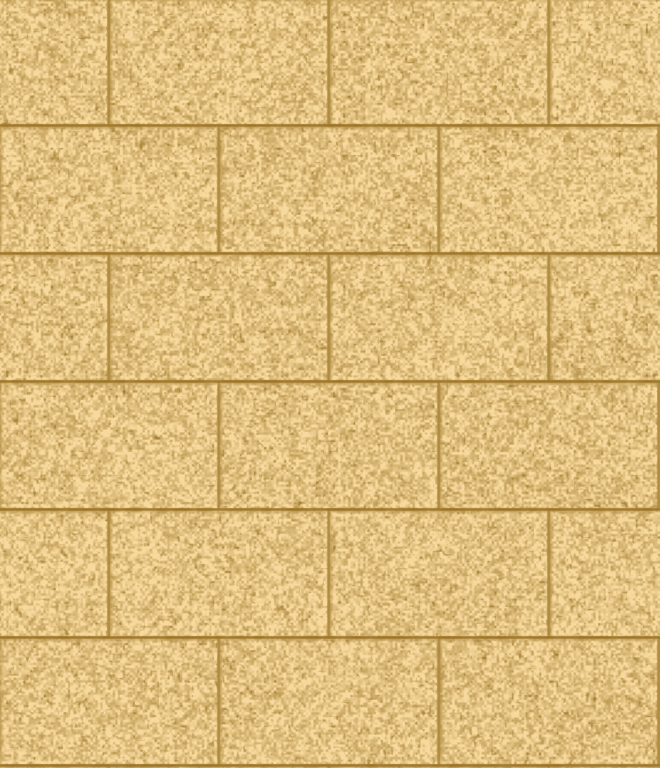
Reproduce this pattern procedurally as a Shadertoy shader.

```glsl
// Sandstone block wall in running bond, with fine grain and dark flecks.
// One tone value per point, built from layered value noise and signed joint
// distances, is mapped onto a single ramp from brown to pale sand.

#define BLOCKS vec2(3.0, 6.0)          // blocks across and down
#define JOINT_SHIFT vec2(-0.006, 0.020) // joint offset, in blocks
#define JOINT_HALF 0.0016              // half width of the dark line
#define BEVEL 0.0075                   // reach of the shaded edge
#define GRAIN 310.0                    // grains per canvas height
#define GRAIN_DEPTH 0.68
#define FLECK_DEPTH 0.32
#define BLOCK_VARIATION 0.05
#define BASE_TONE 0.83
#define JOINT_COLOR vec3(0.62, 0.47, 0.17)
#define SAND_COLOR vec3(0.95, 0.83, 0.59)

float hash(vec2 p) {
    vec3 q = fract(vec3(p.xyx) * 0.1031);
    q += dot(q, q.yzx + 33.33);
    return fract((q.x + q.y) * q.z);
}

float valueNoise(vec2 p) {
    vec2 cell = floor(p), f = fract(p);
    f = f * f * (3.0 - 2.0 * f);
    float low = mix(hash(cell), hash(cell + vec2(1, 0)), f.x);
    float high = mix(hash(cell + vec2(0, 1)), hash(cell + vec2(1, 1)), f.x);
    return mix(low, high, f.y);
}

// Tone of the bare stone: fine grain, coarser mottling and sparse dark flecks
float stoneTone(vec2 p) {
    float fine = valueNoise(p * GRAIN) - 0.5;
    float coarse = valueNoise(p * GRAIN * 0.48 + 71.0) - 0.5;
    float cloud = valueNoise(p * 14.0 + 19.0) - 0.5;
    float fleck = smoothstep(0.76, 0.94, valueNoise(p * GRAIN * 0.72 + 137.0));
    return BASE_TONE + GRAIN_DEPTH * (fine + 0.5 * coarse)
         + 0.07 * cloud - FLECK_DEPTH * fleck;
}

void mainImage(out vec4 fragColor, in vec2 fragCoord) {
    vec2 uv = fragCoord / iResolution.xy;
    vec2 p = fragCoord / iResolution.y;
    float aa = 0.8 / iResolution.y;

    // Running bond: odd rows slide by half a block
    vec2 grid = uv * BLOCKS - JOINT_SHIFT;
    float row = floor(grid.y);
    grid.x += 0.5 * mod(row, 2.0);
    vec2 block = vec2(mod(floor(grid.x), BLOCKS.x), row);

    // Signed distance to the nearest joints, positive on the left and top
    vec2 blockSize = vec2(iResolution.x / iResolution.y, 1.0) / BLOCKS;
    vec2 side = (fract(grid + 0.5) - 0.5) * blockSize * vec2(1.0, -1.0);
    vec2 dist = abs(side);

    float tone = stoneTone(p);
    tone += BLOCK_VARIATION * (hash(block + 11.0) - 0.5);

    // Shaded bevel on the left and top, narrower on the far edges
    float ragged = 0.7 + 0.6 * valueNoise(p * 95.0 + 53.0);
    vec2 reach = mix(vec2(0.45), vec2(1.0), step(0.0, side)) * BEVEL;
    vec2 shade = 1.0 - smoothstep(vec2(0.0), reach, dist);
    float bevel = max(shade.x, shade.y);
    tone = mix(tone, 0.30, clamp(bevel * ragged, 0.0, 1.0) * 0.85);

    // Pale lip before the joints on the right and bottom
    vec2 lip = smoothstep(vec2(0.0030), vec2(0.0045), dist)
             * (1.0 - smoothstep(vec2(0.0045), vec2(0.0080), dist))
             * step(side, vec2(0.0));
    tone += 0.10 * max(lip.x, lip.y) * (1.0 - bevel);

    // Dark joint lines, deeper along the courses
    vec2 line = 1.0 - smoothstep(vec2(JOINT_HALF - aa), vec2(JOINT_HALF + aa), dist);
    tone = mix(tone, 0.16, line.x * 0.8);
    tone = mix(tone, 0.16 - 0.20 * ragged, line.y * 0.9);

    vec3 color = mix(JOINT_COLOR, SAND_COLOR, clamp(tone, -0.12, 1.06));
    fragColor = vec4(color, 1.0);
}
```
